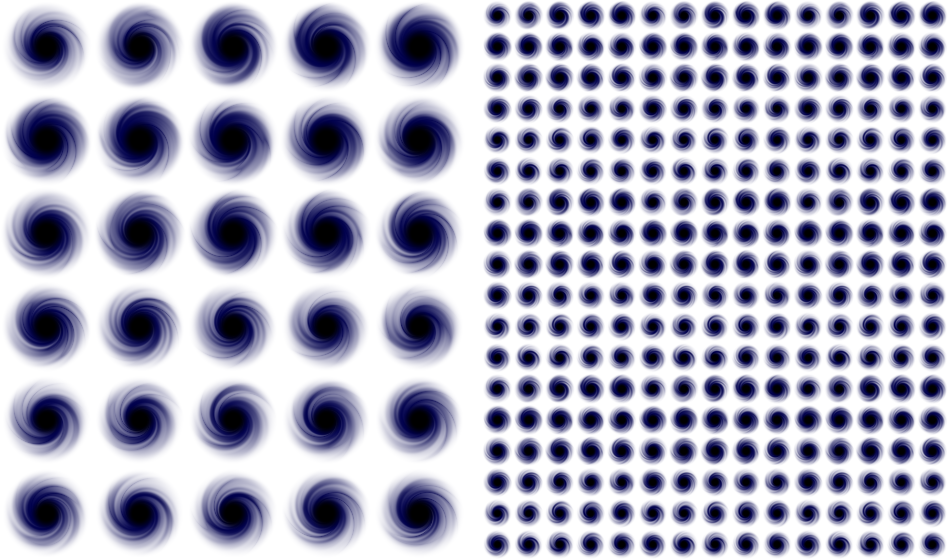
Left: one tile. Right: repeated 3 by 3.
This pattern is drawn by a Shadertoy shader. Its source:

```glsl
// Five by six grid of dark spiral vortices on white. Each one is a radial ink falloff
// whose depth is modulated by wrapped noise, sheared along logarithmic spirals.
// Size and arms evolve in reading order through one closed cycle, so the sheet tiles.

const vec2  GRID        = vec2(5.0, 6.0);       // repeats across and down
const vec3  PAPER       = vec3(1.0);
const vec3  NAVY        = vec3(0.0, 0.0, 0.30);
const float BODY_RADIUS = 0.278;                // where the ink depth is one
const float BODY_SWELL  = 0.030;                // size change over the cycle
const float FALLOFF     = 11.5;                 // how fast ink thins outwards
const vec2  CORE        = vec2(0.075, 0.205);   // black centre to full navy
const vec2  HALO        = vec2(0.37, 0.505);    // outer fade to paper
const float TWIST       = 3.1;                  // winding of the spiral arms
const float DRIFT       = 15.0;                 // noise steps in one cycle
const float TAU         = 6.2831853;

float hash(vec2 p) {
    return fract(sin(dot(p, vec2(127.1, 311.7))) * 43758.545);
}

// Value noise that wraps in both directions
float wrappedNoise(vec2 p, vec2 period, float seed) {
    vec2 i = floor(p);
    vec2 f = p - i;
    f = f * f * (3.0 - 2.0 * f);
    vec2 a = mod(i, period);
    vec2 b = mod(i + 1.0, period);
    float low  = mix(hash(a + seed), hash(vec2(b.x, a.y) + seed), f.x);
    float high = mix(hash(vec2(a.x, b.y) + seed), hash(b + seed), f.x);
    return mix(low, high, f.y);
}

// Noise stretched along spiral arms: count around the turn, winding, slow change
float spiralNoise(float angle, float r, float count, float twist, float cycle, float seed) {
    float turn = (angle + twist * log(max(r, 0.02))) / TAU;
    vec2 p = vec2(turn * count, cycle * DRIFT + 3.0 * r);
    return wrappedNoise(p, vec2(count, DRIFT), seed);
}

// Multiplier of ink depth: broad arms, finer strands and thin dark filaments
float armDensity(float angle, float r, float cycle) {
    float arms    = spiralNoise(angle, r, 7.0, TWIST, cycle, 3.0) - 0.5;
    float strands = spiralNoise(angle, r, 17.0, TWIST + 0.5, cycle, 19.0) - 0.5;
    float threads = spiralNoise(angle, r, 9.0, TWIST - 0.6, cycle, 41.0);
    float filament = pow(1.0 - abs(2.0 * threads - 1.0), 5.0);
    return exp(1.3 * arms + 0.9 * strands) * (0.86 + 0.55 * filament);
}

vec3 vortex(vec2 p, float cycle) {
    float r = length(p);
    float angle = r > 0.0 ? atan(p.y, p.x) : 0.0;
    float swell = sin(TAU * cycle);

    // Ink depth, thinning outwards and vanishing before the cell edge
    float depth = exp(-FALLOFF * (r - BODY_RADIUS - BODY_SWELL * swell));
    depth *= armDensity(angle, r, cycle);
    depth *= 1.0 - smoothstep(HALO.x, HALO.y, r - 0.012 * (swell - 1.0));
    float ink = 1.0 - exp(-depth);

    // Black centre
    float glow = smoothstep(CORE.x, CORE.y, r / (1.0 + 0.10 * swell));
    return mix(PAPER, NAVY * glow, mix(1.0, ink, glow));
}

void mainImage(out vec4 fragColor, in vec2 fragCoord) {
    vec2 q = fract(fragCoord / iResolution.xy) * GRID;
    vec2 cell = floor(q);

    // Position in the cycle, read left to right from the top row
    float order = cell.x + GRID.x * (GRID.y - 1.0 - cell.y);
    float cycle = order / (GRID.x * GRID.y);

    fragColor = vec4(vortex(q - cell - 0.5, cycle), 1.0);
}
```
